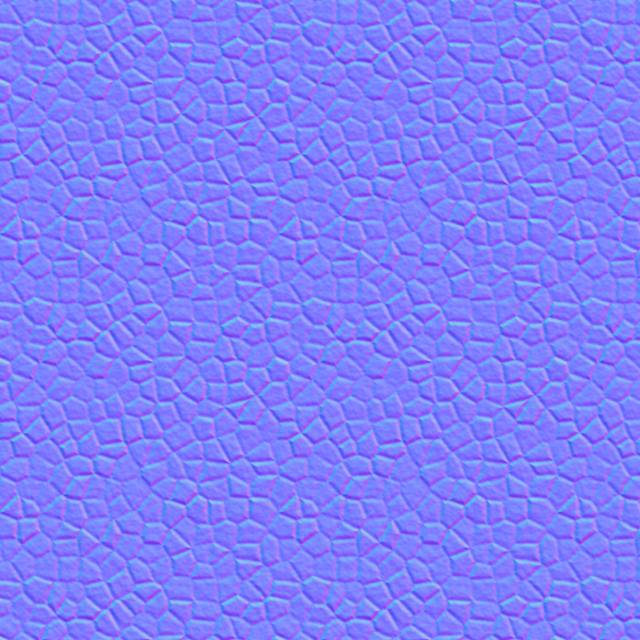
A WebGL 2 fragment shader for this texture map:

```glsl
#version 300 es
precision highp float;

uniform vec2 u_resolution;
out vec4 fragColor;

// Layout, in canvas units
const float TILE = 0.4355;             // size of one repeat
const vec2 CELLS = vec2(12.0, 14.0);   // stones per repeat, even row count
const float JITTER = 0.78;             // scatter of stone centres
const float ROW_SHIFT = 0.5;           // stagger of odd rows, in cells

// Relief
const float GROOVE_WIDTH = 0.0041;
const float STONE_HEIGHT = 0.0022;
const vec2 HEIGHT_RANGE = vec2(0.55, 1.4);
const float STONE_TILT = 0.10;
const float GRAIN_CELLS = 38.0;        // coarse grain cells per repeat
const float GRAIN_HEIGHT = 0.0010;
const vec2 SLOPE_GAIN = vec2(0.74, 1.0);
const float SAMPLE_STEP = 0.0014;

vec2 hash2(vec2 p) {
    vec3 q = fract(p.xyx * vec3(0.1031, 0.1030, 0.0973));
    q += dot(q, q.yzx + 33.33);
    return fract((q.xx + q.yz) * q.zy);
}

vec2 latticeGradient(vec2 id, float period) {
    float angle = 6.28319 * hash2(mod(id, period) + 71.0).x;
    return vec2(cos(angle), sin(angle));
}

// Gradient noise that repeats every `period` cells
float gradientNoise(vec2 p, float period) {
    vec2 id = floor(p);
    vec2 f = fract(p);
    vec2 u = f * f * f * (f * (f * 6.0 - 15.0) + 10.0);
    vec2 e = vec2(1.0, 0.0);
    float a = dot(latticeGradient(id, period), f);
    float b = dot(latticeGradient(id + e.xy, period), f - e.xy);
    float c = dot(latticeGradient(id + e.yx, period), f - e.yx);
    float d = dot(latticeGradient(id + e.xx, period), f - e.xx);
    return mix(mix(a, b, u.x), mix(c, d, u.x), u.y);
}

// Centre of a stone, in canvas units
vec2 stoneCentre(vec2 id) {
    vec2 centre = id + 0.5 + JITTER * (hash2(mod(id, CELLS) + 3.0) - 0.5);
    centre.x += ROW_SHIFT * mod(id.y, 2.0);
    return centre * TILE / CELLS;
}

float surfaceHeight(vec2 p) {
    // Nearest stone
    vec2 base = floor(p * CELLS / TILE);
    vec2 stone = base;
    vec2 toStone = vec2(1.0);
    for (int y = -1; y <= 1; y++) {
        for (int x = -2; x <= 1; x++) {
            vec2 id = base + vec2(x, y);
            vec2 offset = stoneCentre(id) - p;
            if (dot(offset, offset) < dot(toStone, toStone)) {
                toStone = offset;
                stone = id;
            }
        }
    }

    // Distance to the nearest border with another stone
    float border = 1.0;
    for (int y = -2; y <= 2; y++) {
        for (int x = -2; x <= 2; x++) {
            if (x == 0 && y == 0) continue;
            vec2 offset = stoneCentre(stone + vec2(x, y)) - p;
            vec2 across = normalize(offset - toStone);
            border = min(border, dot(0.5 * (toStone + offset), across));
        }
    }

    // Rounded stone with its own height and tilt
    float rim = border / GROOVE_WIDTH;
    float profile = 1.0 - exp(-rim * rim);
    vec2 traits = hash2(mod(stone, CELLS) + 19.0);
    vec2 tilt = STONE_TILT * (hash2(mod(stone, CELLS) + 47.0) - 0.5);
    float height = STONE_HEIGHT * mix(HEIGHT_RANGE.x, HEIGHT_RANGE.y, traits.x);

    // Two octaves of surface grain
    vec2 q = p / TILE * GRAIN_CELLS;
    float grain = gradientNoise(q, GRAIN_CELLS)
                + 0.4 * gradientNoise(q * 2.0, GRAIN_CELLS * 2.0);

    return profile * (height - dot(tilt, toStone)) + GRAIN_HEIGHT * grain;
}

void main() {
    vec2 p = gl_FragCoord.xy / min(u_resolution.x, u_resolution.y);

    // Central differences give the surface slope
    vec2 e = vec2(SAMPLE_STEP, 0.0);
    vec2 slope = vec2(surfaceHeight(p + e.xy) - surfaceHeight(p - e.xy),
                      surfaceHeight(p + e.yx) - surfaceHeight(p - e.yx));
    slope *= SLOPE_GAIN / (2.0 * SAMPLE_STEP);

    // Unit normal packed into colour
    vec3 normal = normalize(vec3(-slope, 1.0));
    fragColor = vec4(0.5 + 0.5 * normal, 1.0);
}
```
